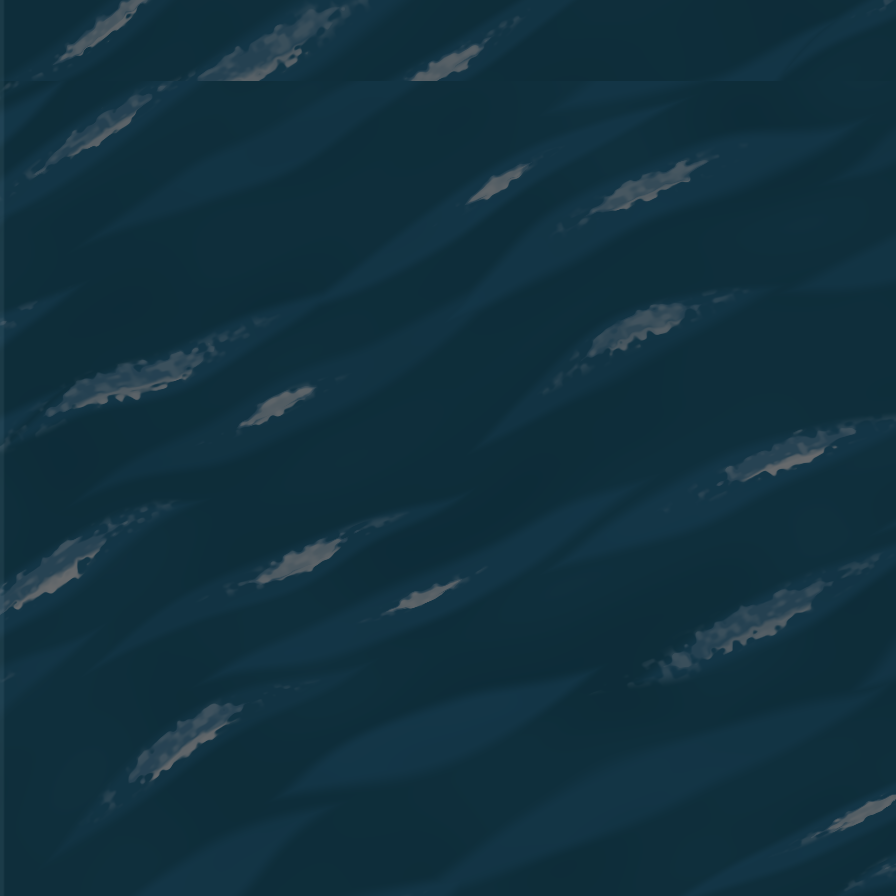
Write a WebGL 1 fragment shader that draws this pattern.

```glsl
precision highp float;
uniform vec2 u_resolution;

const vec3 DEEP = vec3(0.052, 0.172, 0.220);
const vec3 DEEP_LIT = vec3(0.062, 0.188, 0.240);
const vec3 SWELL = vec3(0.078, 0.213, 0.282);
const vec3 SHEEN = vec3(0.155, 0.262, 0.325);
const vec3 SHEEN_LIT = vec3(0.250, 0.325, 0.370);
const vec3 GLINT = vec3(0.420, 0.425, 0.430);

const float ANGLE = 0.48;                        // rise of the swells, radians
const vec2 CELL = vec2(0.40, 0.128);             // spacing along and across
const vec2 SWELL_MIN = vec2(0.20, 0.026);        // half sizes
const vec2 SWELL_MAX = vec2(0.33, 0.041);
const vec2 GLINT_MIN = vec2(0.045, 0.009);
const vec2 GLINT_MAX = vec2(0.120, 0.020);
const float GLINT_CHANCE = 0.88;
const float BEND = 0.085;
const vec2 GRAIN_SCALE = vec2(120.0, 210.0);
const float SEAM_HEIGHT = 0.91;
const vec2 SEAM_SHIFT = vec2(3.37, 2.61);
const float EDGE_WIDTH = 0.006;

float hash(vec2 p) {
  vec3 q = fract(p.xyx * vec3(0.1031, 0.1030, 0.0973));
  q += dot(q, q.yzx + 33.33);
  return fract((q.x + q.y) * q.z);
}

float noise(vec2 p) {
  vec2 i = floor(p), f = fract(p);
  f = f * f * (3.0 - 2.0 * f);
  return mix(mix(hash(i), hash(i + vec2(1.0, 0.0)), f.x),
             mix(hash(i + vec2(0.0, 1.0)), hash(i + 1.0), f.x), f.y);
}

// Pointed oval: 1 on the axis, 0 on the outline
float spindle(vec2 q) {
  return 1.0 - q.x * q.x - abs(q.y);
}

// Rotate along the swells, then bend them gently
vec2 flowSpace(vec2 p) {
  float c = cos(ANGLE), s = sin(ANGLE);
  vec2 q = vec2(c * p.x + s * p.y, c * p.y - s * p.x) + 10.0;
  q.y += BEND * (noise(q * vec2(3.2, 3.8)) - 0.5);
  q.y += 0.22 * BEND * (noise(q * vec2(9.0, 14.0)) - 0.5);
  return q;
}

void main() {
  vec2 uv = gl_FragCoord.xy / u_resolution.y;
  vec2 p = uv + SEAM_SHIFT * step(SEAM_HEIGHT, uv.y);
  vec2 q = flowSpace(p);

  float grain = 0.6 * noise(q * GRAIN_SCALE) + 0.4 * noise(q * GRAIN_SCALE * 0.43 + 7.0);
  float ragged = grain - 0.5;

  float swell = 0.0, sheen = 0.0, glint = 0.0;
  for (int j = -1; j <= 1; j++) {
    float row = floor(q.y / CELL.y) + float(j);
    float stagger = 0.5 * mod(row, 2.0) + 0.4 * hash(vec2(row, 3.0));
    float column = floor(q.x / CELL.x - stagger);
    for (int i = -1; i <= 1; i++) {
      vec2 id = vec2(column + float(i), row);
      vec2 jitter = vec2(hash(id + 11.0), hash(id + 23.0)) - 0.5;
      vec2 centre = (id + vec2(stagger, 0.0) + 0.5 + jitter * vec2(0.4, 0.5)) * CELL;
      vec2 local = q - centre;

      // Broad soft swell
      vec2 swellHalf = mix(SWELL_MIN, SWELL_MAX, vec2(hash(id + 37.0), hash(id + 41.0)));
      float body = smoothstep(0.0, 0.45, spindle(local / swellHalf));
      swell = max(swell, body * mix(0.65, 1.0, hash(id + 47.0)));

      // Ragged reflection on its crest: small ones solid, large ones rimmed
      float size = hash(id + 53.0);
      float present = step(hash(id + 59.0), GLINT_CHANCE);
      vec2 glintHalf = mix(GLINT_MIN, GLINT_MAX, size);
      vec2 offset = vec2(0.5 * (hash(id + 61.0) - 0.5), 0.15) * swellHalf;
      vec2 g = (local - offset) / glintHalf;
      float shape = spindle(g) + 1.1 * ragged;
      float patch = smoothstep(0.0, 0.22, shape) * present;
      float lowerRim = 1.0 - smoothstep(-0.55, -0.25, g.y + 0.35 * g.x * g.x + 0.5 * ragged);
      float solid = 1.0 - smoothstep(0.30, 0.50, size);
      float strength = mix(0.55, 1.0, hash(id + 67.0));
      glint = max(glint, patch * max(lowerRim, solid * smoothstep(0.2, 0.5, shape)) * strength);
      sheen = max(sheen, patch * mix(0.65, 1.0, strength));

      // Sparse flecks trailing past the reflection
      float trail = smoothstep(0.0, 0.6, spindle(g / vec2(2.0, 1.4)));
      sheen = max(sheen, 0.55 * trail * present * smoothstep(0.48, 0.75, grain));
    }
  }

  vec3 color = mix(DEEP, DEEP_LIT, noise(q * vec2(7.0, 16.0)));
  color = mix(color, SWELL, swell * mix(0.8, 1.0, noise(q * vec2(12.0, 30.0))));
  color = mix(color, mix(SHEEN, SHEEN_LIT, smoothstep(0.45, 0.85, grain)), sheen);
  color = mix(color, GLINT, glint * mix(0.75, 1.0, grain));

  // Pale strip along the left border
  color += 0.05 * (1.0 - smoothstep(0.5 * EDGE_WIDTH, EDGE_WIDTH, uv.x));
  gl_FragColor = vec4(color, 1.0);
}
```
